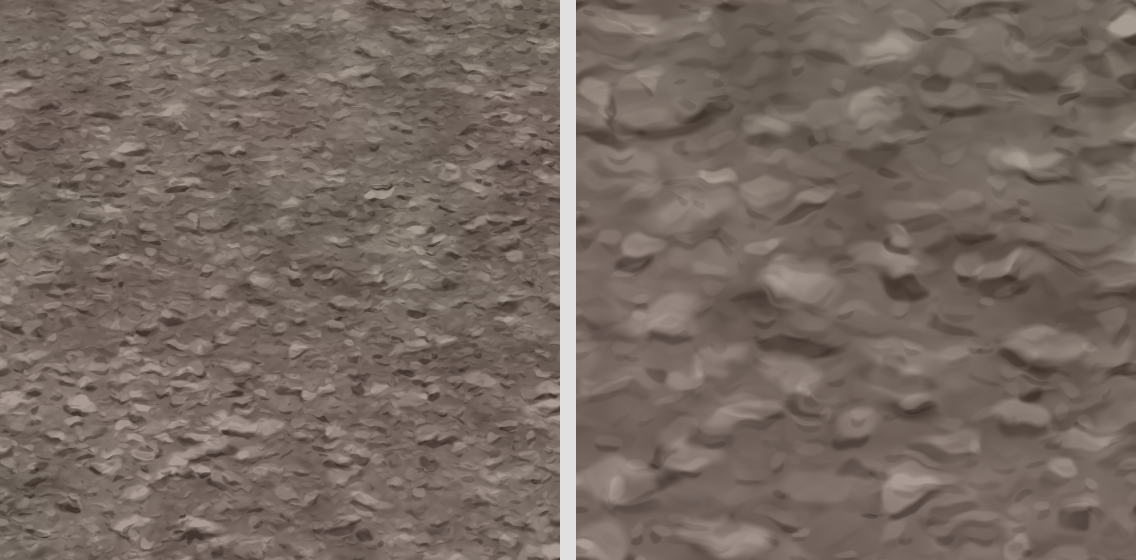
Left, the full canvas; right, a detail of the centre.
Give the GLSL for this texture, as a Shadertoy shader.

```glsl
// Dry brown soil: ragged flat clods lit from above, with dark gaps below them.

const vec3 SOIL = vec3(0.449, 0.399, 0.369);
const vec3 TINT = vec3(0.018, -0.004, 0.012);   // slow drift of hue
const vec2 CLOD_CELLS = vec2(14.0, 25.0);       // cells across the canvas
const vec2 CRUMB_CELLS = vec2(25.0, 41.0);
const vec2 GRIT_CELLS = vec2(48.0, 70.0);
const float CLOD_CONTRAST = 0.165;
const float CRUMB_CONTRAST = 0.145;
const float GRIT_CONTRAST = 0.075;
const float MOTTLE_CONTRAST = 0.10;
const float PATCH_CONTRAST = 0.06;
const float RAGGEDNESS = 0.0125;
const float EDGE_SOFTNESS = 0.36;

vec3 hash3(vec2 p) {
    vec3 q = fract(p.xyx * vec3(0.1031, 0.1030, 0.0973));
    q += dot(q, q.yxz + 33.33);
    return fract((q.xxy + q.yzz) * q.zyx);
}

// Smooth noise, three independent channels from 0 to 1
vec3 noise3(vec2 p) {
    vec2 i = floor(p), f = fract(p);
    f = f * f * (3.0 - 2.0 * f);
    return mix(mix(hash3(i), hash3(i + vec2(1, 0)), f.x),
               mix(hash3(i + vec2(0, 1)), hash3(i + vec2(1, 1)), f.x), f.y);
}

float blob(vec2 v, vec2 radius) {
    return 1.0 - smoothstep(1.0 - EDGE_SOFTNESS, 1.0 + EDGE_SOFTNESS * 0.4, length(v / radius));
}

// Cellular scatter of pale flakes and of the dark gaps under them
float flakes(vec2 p, float seed) {
    vec2 cell = floor(p);
    float tone = 0.0;
    for (int y = -1; y <= 1; y++)
    for (int x = -1; x <= 1; x++) {
        vec2 id = cell + vec2(x, y);
        vec3 place = hash3(id + seed);
        vec3 form = hash3(id + seed + 71.7);
        vec3 light = hash3(id + seed + 167.3);
        vec2 v = p - id - 0.5 - 0.8 * (place.xy - 0.5);
        v.y += (form.x - 0.52) * 1.1 * v.x;
        vec2 radius = mix(vec2(0.25, 0.22), vec2(0.58, 0.40), form.yz);
        float cap = blob(v, radius);
        vec2 gapOffset = vec2(0.5 * (light.z - 0.5), 0.36);
        float gap = blob(v + gapOffset, radius * vec2(0.8, 0.75));
        float capStrength = 0.05 + 0.9 * light.x * light.x;
        float gapStrength = 0.05 + 0.9 * light.y * light.y + 0.25 * capStrength;
        tone += capStrength * cap - gapStrength * gap * (1.0 - cap);
    }
    return tone;
}

void mainImage(out vec4 fragColor, in vec2 fragCoord) {
    vec2 uv = fragCoord / iResolution.y;

    // Ground recedes towards the top, so features shrink there
    vec2 ground = vec2((uv.x - 0.5) * (1.0 + 0.15 * uv.y), uv.y * (0.88 + 0.22 * uv.y)) + 3.0;

    // Ragged outlines from two scales of warp
    vec2 warp = (noise3(ground * vec2(34.0, 40.0)).xy - 0.5)
              + 0.6 * (noise3(ground * vec2(85.0, 95.0) + 17.0).xy - 0.5);
    vec2 ragged = ground + RAGGEDNESS * warp * vec2(1.2, 0.75);

    // Broad patches of rough and trodden soil
    vec3 patches = noise3(ground * vec2(4.0, 5.5) + 9.0);
    float roughness = mix(0.7, 1.2, patches.x);
    roughness *= 1.0 - 0.4 * smoothstep(0.4, 1.0, uv.y) * (1.0 - 0.6 * uv.x);

    float relief = CLOD_CONTRAST * flakes(ragged * CLOD_CELLS, 5.0)
                 + CRUMB_CONTRAST * flakes(ragged * CRUMB_CELLS, 131.0)
                 + GRIT_CONTRAST * flakes(ragged * GRIT_CELLS, 263.0);

    float mottle = noise3(ragged * vec2(15.0, 25.0) + 41.0).x
                 + 0.5 * noise3(ground * vec2(80.0, 105.0) + 59.0).y - 0.75;
    float broad = patches.y + noise3(ground * vec2(8.0, 12.0) + 83.0).z - 1.0;

    float tone = roughness * relief + MOTTLE_CONTRAST * mottle + PATCH_CONTRAST * broad;
    tone = clamp(tone, -0.19, 0.21);

    vec3 color = SOIL + tone * vec3(1.0, 1.0, 0.98) + TINT * (patches.z - 0.5);
    fragColor = vec4(color, 1.0);
}
```
